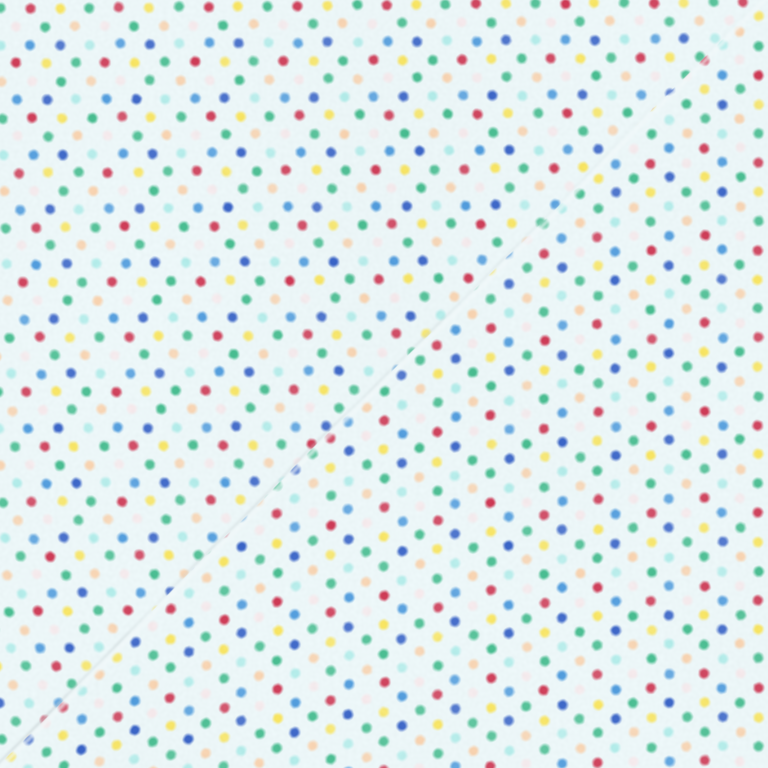
Write a Shadertoy shader that draws this pattern.

```glsl
// Folded white cotton with small multicoloured polka dots in staggered rows.
// One dot lattice is drawn twice: upright above a diagonal fold, and turned
// by a quarter below it. Gradient noise adds weave and uneven printing.

const vec2  UPPER_PITCH  = vec2(0.0387, 0.0238);   // dot step, row step
const vec2  LOWER_PITCH  = vec2(0.0380, 0.02318);
const vec2  UPPER_ORIGIN = vec2(0.039, 0.0112);    // a red dot, from top left
const vec2  LOWER_ORIGIN = vec2(0.987, 0.3255);
const vec2  UPPER_DRIFT  = vec2(0.0013, 0.00013);  // linear, quadratic skew
const vec2  LOWER_DRIFT  = vec2(0.0, 0.00026);
const float ROW_TILT     = 0.009;
const float DOT_RADIUS   = 0.0062;
const float DOT_SOFTNESS = 0.0031;
const float DOT_WOBBLE   = 0.0008;
const float DOT_JITTER   = 0.0010;
const float INK_OPACITY  = 0.89;
const float FOLD_SUM     = 0.9935;                 // x + y along the fold
const float WEAVE_AMOUNT = 0.014;
const vec3  CLOTH        = vec3(0.924, 0.965, 0.971);
const vec3  FOLD_SHADE   = vec3(0.76, 0.80, 0.81);

// Three rows of three inks each.
const vec3 INKS[9] = vec3[9](
    vec3(0.80, 0.20, 0.31), vec3(0.97, 0.89, 0.36), vec3(0.26, 0.73, 0.55),
    vec3(0.26, 0.73, 0.55), vec3(0.97, 0.82, 0.68), vec3(0.96, 0.91, 0.92),
    vec3(0.30, 0.60, 0.86), vec3(0.20, 0.37, 0.77), vec3(0.69, 0.92, 0.91));

vec2 hash2(vec2 p) {
    vec3 q = fract(p.xyx * vec3(0.1031, 0.1030, 0.0973));
    q += dot(q, q.yzx + 33.33);
    return fract((q.xx + q.yz) * q.zy) * 2.0 - 1.0;
}

float gradientNoise(vec2 p) {
    vec2 i = floor(p), f = fract(p);
    vec2 w = f * f * f * (f * (f * 6.0 - 15.0) + 10.0);
    float a = dot(hash2(i), f);
    float b = dot(hash2(i + vec2(1, 0)), f - vec2(1, 0));
    float c = dot(hash2(i + vec2(0, 1)), f - vec2(0, 1));
    float d = dot(hash2(i + vec2(1, 1)), f - vec2(1, 1));
    return mix(mix(a, b, w.x), mix(c, d, w.x), w.y);
}

// Ink colour and coverage; q.x runs along a row, q.y across the rows.
vec4 dotInk(vec2 q, vec2 pitch, vec2 drift, float softness) {
    float block = q.y / (3.0 * pitch.y);
    q.x -= block * (drift.x + drift.y * block);

    float row  = floor(q.y / pitch.y + 0.5);
    float band = floor(row / 3.0);
    float kind = row - 3.0 * band;
    float odd  = band - 2.0 * floor(band * 0.5);
    float stagger = -0.5 * odd;
    if (kind == 1.0) stagger += 0.5 + odd;

    float slot = floor(q.x / pitch.x - stagger + 0.5);
    vec2 id = vec2(slot, row);
    vec2 local = q - vec2(slot + stagger, row) * pitch;
    local -= DOT_JITTER * hash2(id + 70.0);

    float wobble = DOT_WOBBLE * gradientNoise(q * 190.0 + 40.0);
    float edge = length(local) - DOT_RADIUS + wobble;
    float cover = 1.0 - smoothstep(-softness, softness, edge);
    cover *= INK_OPACITY + 0.08 * hash2(id + 130.0).x;

    int ink = int(kind) * 3 + int(slot - 3.0 * floor(slot / 3.0));
    return vec4(INKS[ink], cover);
}

void mainImage(out vec4 fragColor, in vec2 fragCoord) {
    vec2 p = fragCoord / iResolution.xy;
    p.y = 1.0 - p.y;
    float pixel = 1.0 / min(iResolution.x, iResolution.y);
    float softness = max(DOT_SOFTNESS, 0.75 * pixel);

    // Signed distance to the slightly wavy fold, positive below it.
    float fold = (p.x + p.y - FOLD_SUM) * 0.7071;
    fold += 0.006 * gradientNoise(vec2((p.x - p.y) * 4.0, 3.5));

    // Both layers of cloth.
    vec2 upper = p - UPPER_ORIGIN + vec2(0.0, ROW_TILT * p.x);
    vec2 lower = vec2(p.y - LOWER_ORIGIN.y, LOWER_ORIGIN.x - p.x);
    vec4 upperInk = dotInk(upper, UPPER_PITCH, UPPER_DRIFT, softness);
    vec4 lowerInk = dotInk(lower, LOWER_PITCH, LOWER_DRIFT, softness);
    float side = smoothstep(-pixel, pixel, fold);
    vec3 color = mix(mix(CLOTH, upperInk.rgb, upperInk.a),
                     mix(CLOTH, lowerInk.rgb, lowerInk.a), side);

    // Fine weave and broad, faint shading.
    color += WEAVE_AMOUNT * gradientNoise(p * 170.0);
    color += 0.008 * gradientNoise(p * 3.0 + 9.0);

    // Thin shadow above the fold and a pale lip below it.
    float fade = 1.0 - smoothstep(0.3, 0.9, p.x);
    float patchy = 0.65 + 0.7 * gradientNoise(vec2(p.x * 22.0, 1.5));
    float shadow = exp(-pow((fold + 0.0018) / 0.0026, 2.0));
    float lip = exp(-pow((fold - 0.0035) / 0.0035, 2.0));
    color = mix(color, FOLD_SHADE, shadow * patchy * mix(0.06, 0.45, fade));
    color = mix(color, vec3(0.95, 0.975, 0.98), 0.6 * lip);

    fragColor = vec4(clamp(color, 0.0, 1.0), 1.0);
}
```
